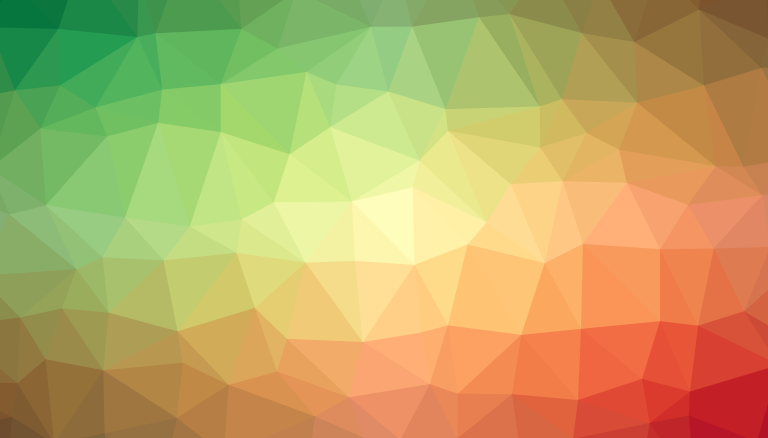
A Shadertoy shader for this background:

```glsl
// Low-poly mosaic of flat triangles, shaded green to yellow to red along both axes.

const vec3 RAMP[11] = vec3[11](
    vec3(0.0, 0.408, 0.216), vec3(0.102, 0.596, 0.314), vec3(0.4, 0.741, 0.388),
    vec3(0.651, 0.851, 0.416), vec3(0.851, 0.937, 0.545), vec3(1.0, 1.0, 0.749),
    vec3(0.996, 0.878, 0.545), vec3(0.992, 0.682, 0.38), vec3(0.957, 0.427, 0.263),
    vec3(0.843, 0.188, 0.153), vec3(0.647, 0.0, 0.149));

// Linear RGB to white-normalised XYZ, and back
const mat3 RGB_TO_XYZ = mat3(0.4339, 0.2126, 0.0178,
                             0.3762, 0.7152, 0.1095,
                             0.1899, 0.0722, 0.8728);
const mat3 XYZ_TO_RGB = mat3(3.0799, -0.9213, 0.0529,
                             -1.5371, 1.8760, -0.2040,
                             -0.5428, 0.0453, 1.1511);

// Ramp colour in cube-root space, where blends look perceptually even
vec3 ramp(float t) {
    float s = clamp(t, 0.0, 1.0) * 10.0;
    int i = min(int(s), 9);
    vec3 rgb = mix(RAMP[i], RAMP[i + 1], s - float(i));
    return pow(RGB_TO_XYZ * (rgb * rgb), vec3(1.0 / 3.0));
}

// Even blend of the horizontal and the downward ramp
vec3 fieldColour(vec2 uv) {
    vec3 blend = 0.5 * (ramp(uv.x) + ramp(1.0 - uv.y));
    return sqrt(max(XYZ_TO_RGB * (blend * blend * blend), 0.0));
}

vec2 hash22(vec2 p) {
    vec3 a = fract(p.xyx * vec3(0.1031, 0.1030, 0.0973));
    a += dot(a, a.yzx + 33.33);
    return fract((a.xx + a.yz) * a.zy);
}

// Jittered lattice point; staying under half a cell keeps the quads simple
vec2 vertex(vec2 id) {
    return id + 0.8 * (hash22(id + 17.0) - 0.5);
}

float cross2(vec2 a, vec2 b) {
    return a.x * b.y - a.y * b.x;
}

// Signed distance to the line a-b, positive on its left
float side(vec2 p, vec2 a, vec2 b) {
    return cross2(b - a, p - a) * inversesqrt(dot(b - a, b - a));
}

// Keeps the two nearest triangles: centroid in xy, inner distance in z
void addTriangle(inout vec3 first, inout vec3 second, vec2 p, vec2 a, vec2 b, vec2 c) {
    float inside = min(side(p, a, b), min(side(p, b, c), side(p, c, a)));
    vec3 found = vec3((a + b + c) / 3.0, inside);
    if (inside > first.z) {
        second = first;
        first = found;
    } else if (inside > second.z) {
        second = found;
    }
}

void mainImage(out vec4 fragColor, in vec2 fragCoord) {
    // Square cells, 7.5 of them over the height
    float pixel = 7.5 / iResolution.y;
    vec2 extent = iResolution.xy * pixel;
    vec2 p = fragCoord * pixel;
    vec2 corner = floor(p - 0.5);
    vec3 first = vec3(0.0, 0.0, -9.0);
    vec3 second = first;

    // Only the four quads around the nearest lattice point can hold p
    for (int j = 0; j < 2; j++) {
        vec2 id = corner + vec2(0, j);
        vec2 a = vertex(id);
        vec2 d = vertex(id + vec2(0, 1));
        for (int i = 0; i < 2; i++) {
            id.x += 1.0;
            vec2 b = vertex(id);
            vec2 c = vertex(id + vec2(0, 1));

            // Split along the diagonal that joins the wider pair of corners
            float sinAC = cross2(b - a, d - a) * dot(d - c, b - c)
                        + dot(b - a, d - a) * cross2(d - c, b - c);
            bool splitAC = sinAC < 0.0;
            addTriangle(first, second, p, a, b, splitAC ? c : d);
            addTriangle(first, second, p, splitAC ? a : b, c, d);
            a = b;
            d = c;
        }
    }

    // Flat colour, blended over one pixel at the shared edges
    vec3 colour = fieldColour(first.xy / extent);
    float cover = clamp(first.z / pixel + 0.5, 0.0, 1.0);
    if (cover < 1.0) colour = mix(fieldColour(second.xy / extent), colour, cover);
    fragColor = vec4(colour, 1.0);
}
```
